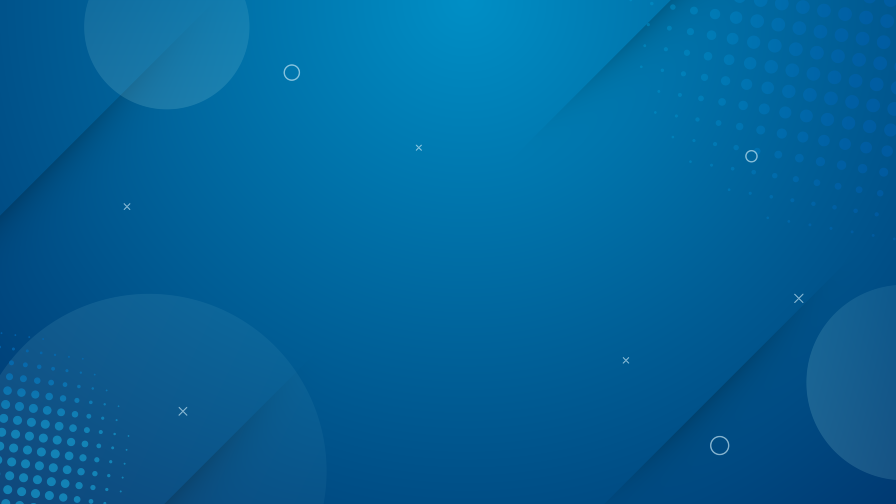
This background is drawn by a Shadertoy shader. Its source:

```glsl
// Abstract blue backdrop: a radial glow from the top edge, soft diagonal fold
// shadows, translucent discs, two halftone fans, and small rings and crosses.
// All lengths are in canvas heights, with the origin at the lower left.

const vec3 GLOW_BLUE = vec3(0.0, 0.56, 0.775);
const vec3 DISC_TINT = vec3(0.60, 0.85, 0.88);
const vec3 MARK_TINT = vec3(0.80, 0.92, 0.97);
const float STROKE = 0.0014;

// Coverage of a signed distance, smoothed over one pixel
float cover(float dist) {
    float pixel = 1.0 / iResolution.y;
    return 1.0 - smoothstep(-0.6 * pixel, 0.6 * pixel, dist);
}

mat2 rotation(float angle) {
    float c = cos(angle), s = sin(angle);
    return mat2(c, s, -s, c);
}

// Shadow to the lower right of the line x - y = offset, strongest at x = peak
float foldShadow(vec2 p, float offset, float peak, float reach) {
    float across = (p.x - p.y - offset) * 0.7071;
    float along = 0.5 * (p.x + p.y + offset);
    float fade = 1.0 - smoothstep(0.1, 1.0, abs(along - peak) / reach);
    return fade * cover(-across) * exp(-max(across, 0.0) / 0.032);
}

// Disc whose opacity runs from alphas.x to alphas.y along the direction dir
float disc(vec2 p, vec2 center, float radius, vec2 dir, vec2 alphas) {
    vec2 q = p - center;
    float ramp = clamp(0.5 + 0.5 * dot(q, dir) / radius, 0.0, 1.0);
    return cover(length(q) - radius) * mix(alphas.x, alphas.y, ramp);
}

// Tilted dot grid; dots shrink toward the rim of a circular fan
float halftone(vec2 p, vec2 center, float rim, vec2 anchor, float pitch, float tilt) {
    mat2 turn = rotation(tilt);
    vec2 cell = (p - anchor) * turn / pitch;
    vec2 nearest = round(cell);
    vec2 dotCenter = anchor + turn * (nearest * pitch);
    float inward = 1.0 - length(dotCenter - center) / rim;
    float size = pitch * mix(0.06, 0.32, smoothstep(0.0, 0.55, inward));
    return cover(length(cell - nearest) * pitch - size) * step(0.0, inward);
}

float ring(vec2 p, float radius) {
    return cover(abs(length(p) - radius) - STROKE);
}

// Diagonal cross with arms reaching to (extent, extent)
float cross45(vec2 p, float extent) {
    vec2 q = abs(p);
    float stroke = abs(q.x - q.y) * 0.7071 - 0.8 * STROKE;
    return cover(max(stroke, max(q.x, q.y) - extent));
}

void mainImage(out vec4 fragColor, in vec2 fragCoord) {
    vec2 p = fragCoord / iResolution.y;

    // Radial glow
    float glowDist = length(p - vec2(0.926, 1.0));
    vec3 color = max(GLOW_BLUE - vec3(0.0, 0.255, 0.25) * glowDist, 0.0);

    // Diagonal folds
    float shadow = foldShadow(p, -0.572, 0.08, 0.38)
                 + foldShadow(p, 0.331, 1.33, 0.33)
                 + foldShadow(p, 1.199, 1.41, 0.30)
                 + foldShadow(p, 0.326, 0.34, 0.30);
    color *= 1.0 - 0.20 * shadow;

    // Translucent discs
    color = mix(color, DISC_TINT, disc(p, vec2(0.331, 0.947), 0.164, vec2(0.0, -1.0), vec2(0.08, 0.18)));
    color = mix(color, DISC_TINT, disc(p, vec2(0.296, 0.065), 0.352, vec2(-0.9, 0.43), vec2(0.05, 0.11)));
    color = mix(color, DISC_TINT, disc(p, vec2(1.794, 0.241), 0.194, vec2(-0.9, -0.43), vec2(0.05, 0.18)));

    // Halftone fans
    float upperDots = halftone(p, vec2(1.736, 1.0), 0.49, vec2(1.593, 0.986), 0.0424, -0.165);
    vec3 upperTint = mix(vec3(0.0, 0.58, 0.80), vec3(0.0, 0.38, 0.70), smoothstep(1.25, 1.75, p.x));
    color = mix(color, upperTint, 0.50 * upperDots);
    float lowerDots = halftone(p, vec2(0.0, 0.086), 0.262, vec2(0.141, 0.123), 0.0278, -0.14);
    vec3 lowerTint = mix(vec3(0.08, 0.58, 0.78), vec3(0.0, 0.40, 0.70), smoothstep(0.12, 0.34, p.y));
    color = mix(color, lowerTint, 0.75 * lowerDots);

    // Line marks, each as position and size
    vec3 rings[3] = vec3[3](vec3(0.579, 0.856, 0.0150), vec3(1.491, 0.690, 0.0110),
                            vec3(1.428, 0.116, 0.0178));
    vec3 crosses[5] = vec3[5](vec3(0.831, 0.707, 0.0058), vec3(0.252, 0.590, 0.0065),
                              vec3(0.363, 0.184, 0.0085), vec3(1.585, 0.408, 0.0090),
                              vec3(1.242, 0.285, 0.0062));
    float marks = 0.0;
    for (int i = 0; i < 3; i++) marks = max(marks, ring(p - rings[i].xy, rings[i].z));
    for (int i = 0; i < 5; i++) marks = max(marks, cross45(p - crosses[i].xy, crosses[i].z));
    color = mix(color, MARK_TINT, 0.65 * marks);

    fragColor = vec4(color, 1.0);
}
```
